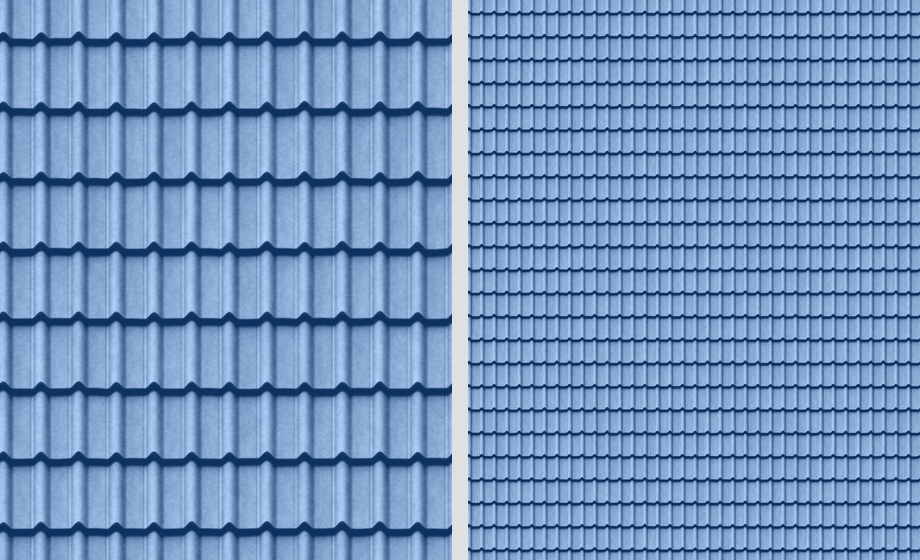
Left: one tile. Right: repeated 3 by 3.
This texture is drawn by a WebGL 1 fragment shader. Its source:

```glsl
precision highp float;
// Blue glazed roof: 12 columns by 8 rows of interlocking tiles, each a round rib
// beside a flat pan. A bumped row coordinate shapes the dark overlapping lips;
// soft profile shading and wrapping noise add the rounding, tint and grain.

uniform vec2 u_resolution;

float hash(vec2 p) {
  return fract(sin(dot(p, vec2(12.9898, 78.233))) * 43758.5453);
}

// Value noise that repeats after a whole number of cells
float wrapNoise(vec2 uv, vec2 cells) {
  vec2 p = uv * cells;
  vec2 i = floor(p);
  vec2 f = fract(p);
  f = f * f * (3.0 - 2.0 * f);
  vec2 a = mod(i, cells);
  vec2 b = mod(i + 1.0, cells);
  return mix(mix(hash(a), hash(vec2(b.x, a.y)), f.x),
             mix(hash(vec2(a.x, b.y)), hash(b), f.x), f.y);
}

float bell(float x, float center, float width) {
  float d = (x - center) / width;
  return exp(-d * d);
}

void main() {
  vec2 uv = gl_FragCoord.xy / u_resolution;

  // Column position: rib spans 0.02 to 0.5, pan fills the rest
  float column = uv.x * 12.0 + 0.17;
  float x = fract(column);
  float rib = 0.5 + 0.5 * cos(3.14159265 * clamp((x - 0.26) / 0.25, -1.0, 1.0));

  // Row position, running down from each lip, raised over the ribs
  float wobble = 0.025 * (wrapNoise(uv, vec2(24.0, 8.0)) - 0.5);
  float row = (1.0 - uv.y) * 8.0 - 0.565 + 0.095 * rib + wobble;
  float y = fract(row);
  vec2 tile = mod(vec2(floor(column), floor(row)), vec2(12.0, 8.0));

  // Cross profile: joint, thin glint, rib highlight and its shaded right flank
  float tone = 0.80;
  tone -= 0.13 * bell(x, 0.975, 0.016);
  tone += 0.15 * bell(x, 0.03, 0.016);
  tone -= 0.10 * bell(x, 0.085, 0.03);
  tone += 0.15 * bell(x, 0.21, 0.085);
  float flank = smoothstep(0.27, 0.46, x) * (1.0 - smoothstep(0.47, 0.565, x));
  tone -= 0.43 * flank;
  tone -= 0.06 * smoothstep(0.48, 0.56, x) * (1.0 - smoothstep(0.56, 0.9, x));

  // Lengthwise fade, tint of each tile, mottling and fine grain
  tone += 0.07 * (y - 0.5);
  tone += 0.04 * (hash(tile + 3.7) - 0.5);
  tone += 0.07 * (wrapNoise(uv, vec2(96.0, 40.0)) - 0.5);
  tone += 0.09 * (wrapNoise(uv, vec2(207.0, 256.0)) - 0.5);

  // Cast shadow and the dark lip itself
  float lipDepth = 0.092 + 0.025 * rib;
  float below = max(y - lipDepth, 0.0);
  tone -= (0.42 - 0.12 * rib) * exp(-below / 0.055);
  float lip = max(1.0 - smoothstep(lipDepth - 0.02, lipDepth + 0.025, y),
                  smoothstep(0.968, 1.0, y));
  float lipTone = 0.01 + 0.08 * smoothstep(0.03, 0.0, y) * rib;
  tone = mix(tone, lipTone, lip);

  vec3 shadowBlue = vec3(0.05, 0.19, 0.37);
  vec3 glazeBlue = vec3(0.68, 0.80, 0.96);
  gl_FragColor = vec4(mix(shadowBlue, glazeBlue, clamp(tone, 0.0, 1.05)), 1.0);
}
```
